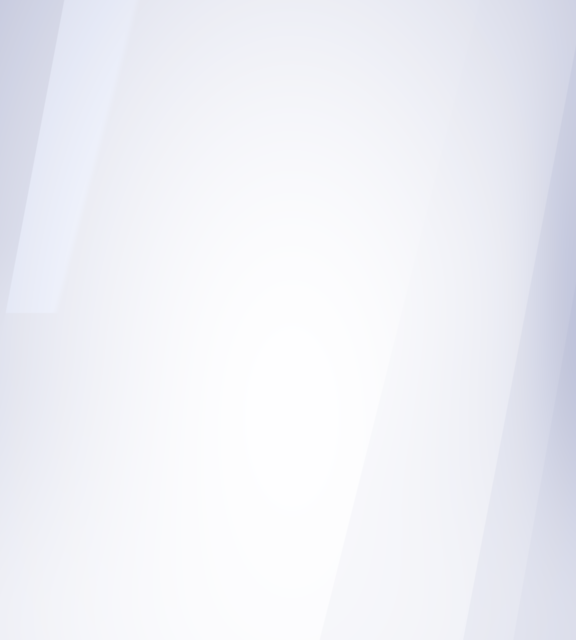
A WebGL 1 fragment shader for this background:

```glsl
precision highp float;
// Pale backdrop: a tall white glow shading outwards to cool lavender grey,
// crossed by slanted translucent panes. Shade is summed from an elliptical
// falloff, antialiased leaning edges and a soft shadow on the right side.

uniform vec2 u_resolution;

const vec3 WHITE = vec3(0.997, 0.997, 1.0);
const vec3 SHADE_TINT = vec3(1.06, 0.99, 0.62);   // light removed per unit of shade
const vec3 PANE_LIGHT = vec3(0.014, 0.020, 0.027);

const vec2 GLOW_CENTER = vec2(0.507, 0.36);
const float GLOW_WIDTH = 0.61;       // horizontal stretch relative to height
const float GLOW_SHADE = 0.155;
const float GLOW_POWER = 1.95;
const float FLOOR_SHADE = 0.45;      // share of the shade kept at the bottom

// Leaning edges: x at the bottom, then shift in x over the full height
const vec2 LEFT_PANE_START = vec2(-0.0964, 0.208);
const vec2 LEFT_PANE_END = vec2(-0.052, 0.291);
const vec2 INNER_EDGE = vec2(0.555, 0.278);
const vec2 MIDDLE_EDGE = vec2(0.804, 0.211);
const vec2 OUTER_EDGE = vec2(0.891, 0.195);
const float LEFT_PANE_FLOOR = 0.511;

const float INNER_SHADE = 0.021;
const float MIDDLE_SHADE = 0.030;
const float OUTER_SHADE = 0.018;
const float CORNER_SHADE = 0.030;
const float SIDE_SHADE = 0.075;
const float RING_TINT = 0.002;

// 0 on the left of a leaning edge, 1 on its right
float rightOf(vec2 p, vec2 edge, float softness) {
  return smoothstep(-softness, softness, p.x - edge.x - edge.y * p.y);
}

void main() {
  vec2 p = gl_FragCoord.xy / u_resolution;
  vec2 pixel = 1.0 / u_resolution;

  // Elliptical glow, lighter towards the bottom
  vec2 offset = (p - GLOW_CENTER) / vec2(GLOW_WIDTH, 1.0);
  float radius = length(offset);
  float shade = GLOW_SHADE * pow(radius, GLOW_POWER);
  shade *= mix(FLOOR_SHADE, 1.0, smoothstep(0.0, 0.45, p.y));

  // Left pane and the darker corner beside it
  float paneStart = rightOf(p, LEFT_PANE_START, pixel.x);
  float paneEnd = rightOf(p, LEFT_PANE_END, 0.008);
  float paneFloor = smoothstep(-pixel.y, pixel.y, p.y - LEFT_PANE_FLOOR);
  float pane = paneStart * (1.0 - paneEnd) * paneFloor;
  shade += CORNER_SHADE * (1.0 - paneStart) * smoothstep(0.45, 0.65, p.y);

  // Overlapping panes on the right
  float innerFade = mix(1.0, 0.2, smoothstep(0.2, 0.65, p.y));
  shade += INNER_SHADE * innerFade * rightOf(p, INNER_EDGE, pixel.x);
  float middle = rightOf(p, MIDDLE_EDGE, pixel.x);
  shade += MIDDLE_SHADE * middle;
  shade += OUTER_SHADE * rightOf(p, OUTER_EDGE, pixel.x);

  // Soft shadow hugging the right side
  vec2 side = (p - vec2(1.0, 0.53)) / vec2(0.075, 0.30);
  shade += SIDE_SHADE * exp(-dot(side, side));

  // Faint alternation of warm and cool rings
  float rings = sin(radius * 55.0) + 0.5 * sin(radius * 93.0 + 1.3);
  rings *= smoothstep(0.35, 0.7, radius);

  vec3 color = WHITE - SHADE_TINT * shade + PANE_LIGHT * pane;
  color += RING_TINT * rings * vec3(-0.5, 0.0, 1.0);
  gl_FragColor = vec4(clamp(color, 0.0, 1.0), 1.0);
}
```
